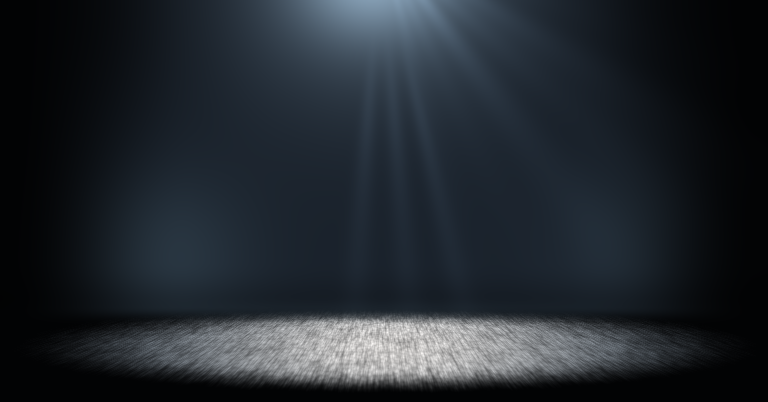
This background is drawn by a Shadertoy shader. Its source:

```glsl
// A dark, empty stage: a soft lamp above the top edge sends faint beams
// through blue haze onto a worn floor. Haze is made of Gaussian glows, beams of
// slopes around the lamp, and floor grain of cellular noise in perspective.

const vec3 NIGHT = vec3(0.008, 0.011, 0.015);
const vec3 HAZE = vec3(0.092, 0.120, 0.153);
const vec3 MIST = vec3(0.060, 0.080, 0.088);
const vec3 LAMP = vec3(0.40, 0.465, 0.51);
const vec3 BEAM = vec3(0.085, 0.105, 0.125);
const vec3 FLOOR_COOL = vec3(0.36, 0.40, 0.44);
const vec3 FLOOR_WARM = vec3(0.72, 0.71, 0.70);
const vec2 LAMP_POS = vec2(-0.01, 1.15);
const float FLOOR_TOP = 0.225;

float glow(vec2 p, vec2 center, vec2 size) {
    vec2 d = (p - center) / size;
    return exp(-dot(d, d));
}

vec2 hash2(vec2 cell) {
    vec3 h = fract(cell.xyx * vec3(0.1031, 0.1030, 0.0973));
    h += dot(h, h.yzx + 33.33);
    return fract((h.xx + h.yz) * h.zy);
}

// Distance to the nearest scattered point, about 0 to 1
float cellular(vec2 p) {
    vec2 cell = floor(p), local = fract(p);
    float nearest = 2.0;
    for (int y = -1; y <= 1; y++) {
        for (int x = -1; x <= 1; x++) {
            vec2 offset = vec2(float(x), float(y));
            vec2 d = offset + hash2(cell + offset) - local;
            nearest = min(nearest, dot(d, d));
        }
    }
    return min(sqrt(nearest), 1.0);
}

// Narrow beams falling to the floor and a broad fan to the right
float beams(vec2 p) {
    vec2 ray = p - LAMP_POS;
    float drop = max(-ray.y, 0.01);
    float slope = ray.x / drop;
    float narrow = 0.0;
    for (int i = 0; i < 3; i++) {
        float d = (slope + 0.068 - 0.148 * float(i)) / 0.042;
        narrow += exp(-d * d);
    }
    narrow *= smoothstep(0.2, 0.5, drop) * exp(-1.8 * max(drop - 0.35, 0.0));
    float angle = atan(slope);
    float fan = 0.5 + 0.3 * sin(angle * 17.0 - 2.6) + 0.2 * sin(angle * 31.0 + 0.7);
    fan *= smoothstep(0.15, 0.4, angle) * (1.0 - smoothstep(0.9, 1.35, angle));
    return 0.55 * narrow + 1.1 * fan * exp(-2.6 * length(ray));
}

vec3 wall(vec2 p) {
    float sides = 1.0 - smoothstep(0.48, 0.92, abs(p.x));
    float upperCorners = smoothstep(0.25, 0.8, abs(p.x)) * smoothstep(0.45, 1.0, p.y);
    vec3 color = NIGHT + HAZE * sides * (1.0 - 0.65 * upperCorners);
    color += MIST * glow(p, vec2(-0.53, 0.36), vec2(0.20, 0.20));
    color += 0.6 * MIST * glow(p, vec2(0.60, 0.39), vec2(0.17, 0.19));
    color += LAMP * 0.72 * glow(p, vec2(-0.03, 1.06), vec2(0.19, 0.15));
    color += LAMP * 0.42 * glow(p, vec2(-0.02, 1.03), vec2(0.34, 0.29));
    color += BEAM * beams(p);
    return color * (1.0 - 0.3 * smoothstep(0.35, 0.2, p.y));
}

// Long grain, small pits and broad worn patches
float wornGrain(vec2 p) {
    float depth = 1.0 / (0.45 - p.y);
    vec2 ground = vec2(p.x * depth, depth);
    float grain = cellular(ground * vec2(32.0, 2.2));
    float fibre = cellular(ground * vec2(65.0, 7.0) + 19.0);
    float patches = cellular(ground * vec2(6.0, 4.5) + 7.0);
    float pits = cellular(ground * vec2(26.0, 15.0) + 41.0);
    float shade = 1.0 + 0.30 * (0.5 - grain) + 0.28 * (0.5 - fibre);
    return shade + 0.24 * (0.5 - patches) + 0.22 * (0.5 - pits);
}

// The lit pool on the floor, with a ragged rim
vec3 stageFloor(vec2 p) {
    float grain = wornGrain(p);
    vec2 d = (p - vec2(0.01, 0.134)) / vec2(0.90, 0.108);
    float rim = length(d) + 0.12 * (1.0 - grain);
    float pool = 1.0 - smoothstep(0.50, 1.03, rim);
    float center = glow(p, vec2(0.02, 0.135), vec2(0.43, 0.16));
    vec3 lit = mix(FLOOR_COOL * 0.72, FLOOR_WARM, center);
    return NIGHT + lit * pool * grain;
}

void mainImage(out vec4 fragColor, in vec2 fragCoord) {
    vec2 p = (fragCoord - vec2(0.5 * iResolution.x, 0.0)) / iResolution.y;
    float onFloor = 1.0 - smoothstep(FLOOR_TOP - 0.035, FLOOR_TOP + 0.012, p.y);
    // Keep floor depth finite above the horizon
    vec3 ground = stageFloor(vec2(p.x, min(p.y, 0.26)));
    vec3 color = mix(wall(p), ground, onFloor);
    color += MIST * 0.5 * glow(p, vec2(0.0, FLOOR_TOP), vec2(0.55, 0.025));
    fragColor = vec4(clamp(color, 0.0, 1.0), 1.0);
}
```
